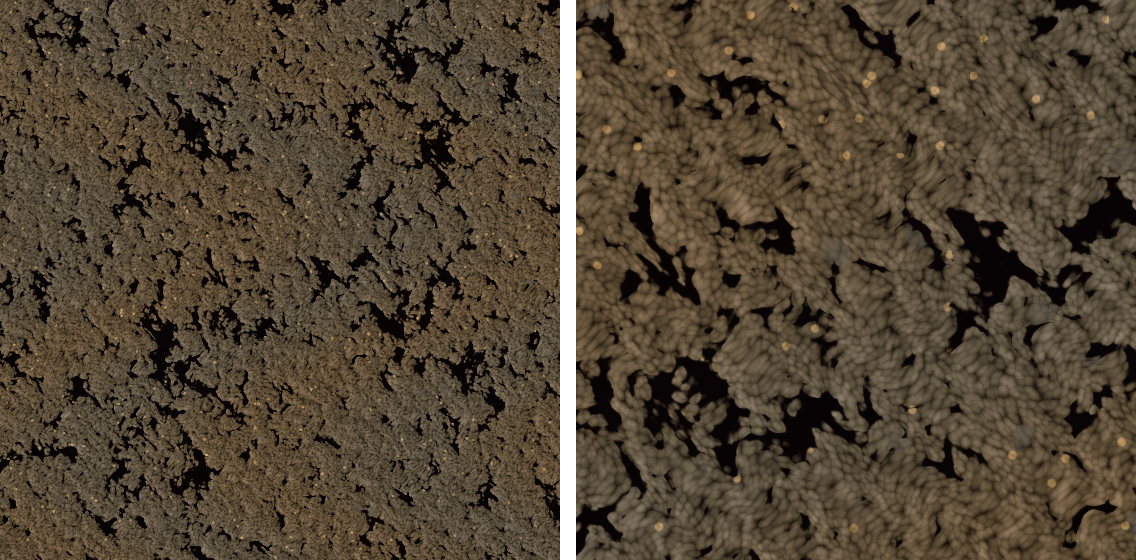
Left, the full canvas; right, a detail of the centre.
Write a Shadertoy shader that draws this texture.

```glsl
vec2 hash2(vec2 p) {
    vec3 q = fract(p.xyx * vec3(0.1031, 0.1030, 0.0973));
    q += dot(q, q.yzx + 33.33);
    return fract((q.xx + q.yz) * q.zy);
}

// Cellular noise with uneven cell sizes: x = dome height, y = cell id
vec2 clods(vec2 p) {
    vec2 cell = floor(p), local = p - cell;
    vec2 nearest = vec2(9.0, 0.0);
    for (int y = -1; y <= 1; y++)
    for (int x = -1; x <= 1; x++) {
        vec2 offset = vec2(x, y);
        vec2 rnd = hash2(cell + offset);
        vec2 toSeed = offset + rnd - local;
        float id = fract(rnd.x * 7.3 + rnd.y * 13.7);
        float dist = dot(toSeed, toSeed) * mix(0.75, 1.5, id);
        if (dist < nearest.x) nearest = vec2(dist, id);
    }
    return vec2(1.0 - nearest.x, nearest.y);
}

// Soil height: lumps down to crumbs, each layer turned and finer
float relief(vec2 p) {
    const mat2 turn = mat2(0.8, 0.6, -0.6, 0.8);
    vec4 weights = vec4(0.30, 0.34, 0.22, 0.14);
    float height = 0.0, scale = 14.0;
    for (int i = 0; i < 4; i++) {
        height += weights[i] * clods(p * scale + 17.0 * float(i)).x;
        p = turn * p;
        scale *= 2.17;
    }
    return height;
}

void mainImage(out vec4 fragColor, in vec2 fragCoord) {
    vec2 uv = fragCoord / iResolution.y;

    // Crumbly distortion of the cell borders
    vec2 p = uv + 0.004 * sin(uv.yx * 61.0 + vec2(0.0, 2.0))
                + 0.002 * sin(uv.yx * 143.0 + uv * 90.0);

    // Low sunlight from the lower left
    float height = relief(p);
    float slope = height - relief(p + vec2(-0.0052, -0.0030));

    // Broad loose and compacted areas
    float compaction = sin(uv.x * 7.0 + 2.0 * sin(uv.y * 5.0) + 1.0)
                     * sin(uv.y * 9.0 + 2.0 * sin(uv.x * 6.0 + 2.0));

    // Deep shadowed gaps against exposed soil
    float depth = height + 0.5 * slope + 0.08 * compaction;
    float exposed = smoothstep(0.575, 0.665, depth);

    // Fine grain over the lit faces
    vec2 grain = clods(p * 230.0);
    float lit = 0.345 + 0.65 * slope + 0.25 * (grain.x - 0.74)
              + 0.05 * (grain.y - 0.5);
    float tone = mix(0.03, clamp(lit, 0.04, 0.6), exposed);
    vec3 color = vec3(tone, max(0.9 * tone - 0.02, 0.01), tone * (0.45 + 0.47 * tone));

    // Ochre drift, grey pebbles and golden sand specks
    color *= 1.0 + vec3(0.04, 0.0, -0.06) * sin(uv.x * 11.0 + 3.0 * sin(uv.y * 8.0));
    vec2 pebble = clods(uv * 42.0 + 5.0);
    float stone = step(0.96, pebble.y) * smoothstep(0.80, 0.88, pebble.x);
    color = mix(color, vec3(0.36, 0.33, 0.28) * (0.6 + tone), 0.7 * stone * exposed);
    vec2 sand = clods(uv * 120.0 + 31.0);
    float speck = step(0.975, sand.y) * smoothstep(0.78, 0.94, sand.x);
    color += vec3(0.28, 0.21, 0.11) * speck * exposed;

    fragColor = vec4(color, 1.0);
}
```
